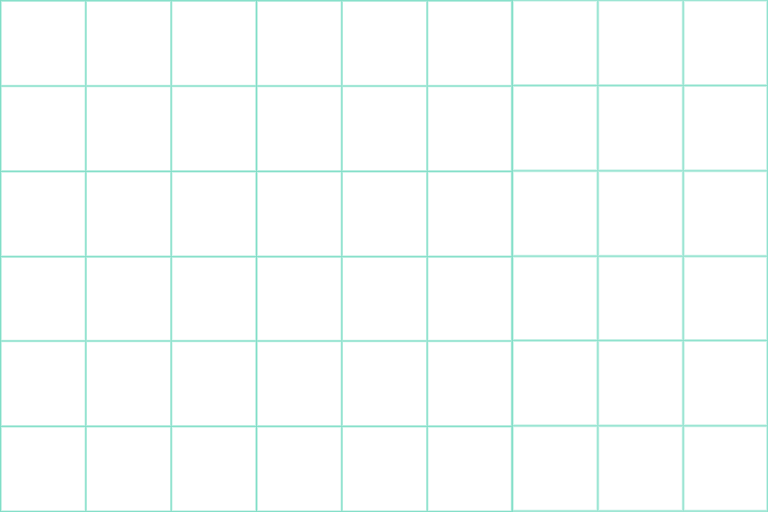
This pattern is drawn by a Shadertoy shader. Its source:

```glsl
const vec2 CELLS = vec2(9.0, 6.0);
const vec3 PAPER = vec3(1.0);
const vec3 MINT = vec3(0.50, 0.87, 0.78);
const float LINE_WIDTH = 0.0205;   // widths in cells
const float SEAM_WIDTH = 0.0250;
const float SEAM = 6.0;            // column where the ruling shifts slightly

// Share of a soft footprint covered by a line at signed distance d
float lineCoverage(float d, float width, float footprint) {
    float lo = max(d - 0.5 * footprint, -0.5 * width);
    float hi = min(d + 0.5 * footprint, 0.5 * width);
    return clamp((hi - lo) / footprint, 0.0, 1.0);
}

// Footprint of one pixel widened by the softness of the ink
float softFootprint(float pixel, float softness) {
    return length(vec2(pixel, softness));
}

// Small sideways drift of a column line; the last one stays on the canvas
float columnDrift(float column) {
    float drift = column == SEAM ? 0.002 : 0.006;
    return column == CELLS.x ? -0.004 : drift;
}

// Small vertical drift of a row line, different beyond the seam
float rowDrift(float row, float pastSeam) {
    return 0.008 - 0.012 * step(3.5, row) - 0.006 * pastSeam;
}

void mainImage(out vec4 fragColor, in vec2 fragCoord) {
    vec2 uv = fragCoord / iResolution.xy;
    vec2 p = vec2(uv.x, 1.0 - uv.y) * CELLS;   // rows count from the top
    vec2 pixel = CELLS / iResolution.xy;
    vec2 index = floor(p + 0.5);
    float pastSeam = step(SEAM, p.x);

    // Ink spreads a little more past the seam
    float softness = mix(0.014, 0.020, pastSeam);

    // Column and row lines; the outer ones are cut by the canvas edge
    float columnWidth = index.x == SEAM ? SEAM_WIDTH : LINE_WIDTH;
    float columnSoftness = index.x == SEAM ? 0.014 : softness;
    float column = lineCoverage(p.x - index.x - columnDrift(index.x), columnWidth,
                                softFootprint(pixel.x, columnSoftness));
    float row = lineCoverage(p.y - index.y - rowDrift(index.y, pastSeam), LINE_WIDTH,
                             softFootprint(pixel.y, softness));

    fragColor = vec4(mix(PAPER, MINT, max(column, row)), 1.0);
}
```
